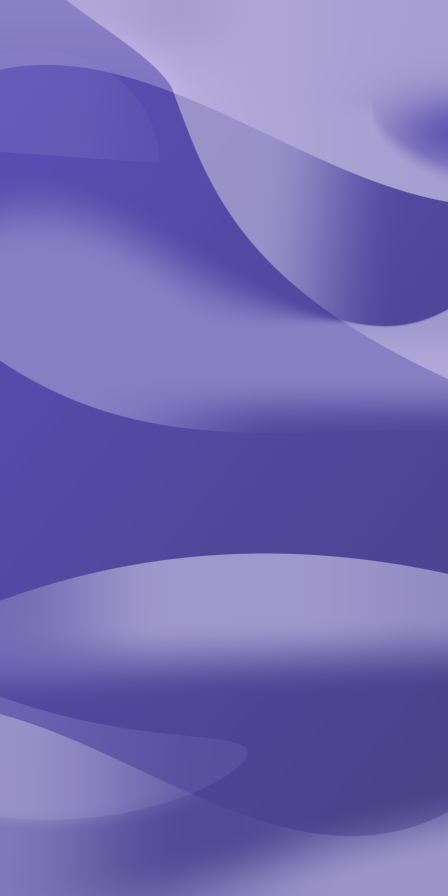
This background is drawn by a Shadertoy shader. Its source:

```glsl
#define DEEP_TOP vec3(0.365, 0.305, 0.720)
#define DEEP_LOW vec3(0.290, 0.255, 0.530)
#define MID_VIOLET vec3(0.545, 0.505, 0.775)
#define LILAC vec3(0.625, 0.595, 0.800)
#define PALE_LILAC vec3(0.690, 0.655, 0.845)
#define FOLD_Y 0.195

// Cubic through four heights spaced evenly over t = 0..1
float curve(float t, vec4 h) {
    vec3 d = h.yzw - h.xyz;
    vec2 s = d.yz - d.xy;
    float u = 3.0 * t;
    return h.x + u * (d.x + (u - 1.0) * (0.5 * s.x + (u - 2.0) * (s.y - s.x) / 6.0));
}

// Antialiased coverage, positive inside
float fill(float d) {
    return clamp(d / max(fwidth(d), 1e-5) + 0.5, 0.0, 1.0);
}

float glow(vec2 p, vec2 center, vec2 radius) {
    vec2 q = (p - center) / radius;
    return exp(-dot(q, q));
}

// Upper veils: a crest across the top and a steep fold on the right
vec3 upperVeils(vec3 col, vec2 p) {
    float crest = fill(curve(p.x, vec4(0.156, 0.1875, 0.333, 0.4505)) - p.y);
    float foldX = p.y < FOLD_Y
        ? curve(p.y / FOLD_Y, vec4(0.148, 0.237, 0.323, 0.383))
        : curve((p.y - FOLD_Y) / 0.651, vec4(0.383, 0.474, 0.648, 1.0));
    float fold = fill(p.x - foldX);

    // Middle band, soft above and fading at the lower right
    float bandTop = curve(p.x, vec4(0.39, 0.464, 0.672, 0.6875));
    float bandLow = curve(p.x, vec4(0.805, 0.943, 0.966, 0.961));
    float softness = mix(0.19, 0.006, smoothstep(0.4, 0.82, p.x));
    float band = smoothstep(0.0, softness, p.y - bandTop) * fill(bandLow - p.y);
    band *= 1.0 - 0.95 * smoothstep(0.84, 0.97, p.y) * smoothstep(0.15, 0.65, p.x);
    col = mix(col, MID_VIOLET, 0.95 * band);

    // Faint disc at the upper left
    vec2 q = (p - vec2(0.08, 0.365)) / vec2(0.276, 0.253);
    float disc = fill(1.0 - dot(q, q)) * fill(0.339 + 0.07 * p.x - p.y);
    col = mix(col, MID_VIOLET, 0.25 * disc * (1.0 - 0.6 * smoothstep(0.15, 0.36, p.x)));

    // Right fold, dimming toward the right margin
    float lit = 0.92 * (1.0 - smoothstep(0.56, 0.91, p.x + 0.12 * (p.y - 0.5)));
    vec3 foldCol = mix(col, LILAC, lit);
    vec3 tipCol = mix(LILAC, PALE_LILAC, smoothstep(0.70, 0.82, p.y));
    foldCol = mix(foldCol, tipCol, smoothstep(0.0, 0.008, p.y - bandTop) * smoothstep(0.7, 0.83, p.x));
    vec3 below = mix(col, foldCol, fold);

    // Crest, with a shaded hollow at the right
    vec3 leftCol = mix(col, MID_VIOLET, 0.78 + 0.2 * smoothstep(0.2, 0.0, p.y));
    vec3 rightCol = mix(PALE_LILAC, LILAC, 0.55 * smoothstep(0.45, 1.0, p.x));
    rightCol += 0.05 * exp(-max(p.x - foldX, 0.0) / 0.06) * smoothstep(0.0, 0.15, p.y);
    rightCol -= 0.035 * glow(p, vec2(0.40, 0.02), vec2(0.12, 0.10));
    float hollowY = 0.24 + 0.16 * sqrt(max(p.x - 0.83, 0.0) / 0.17);
    float hollow = glow(p, vec2(1.03, 0.30), vec2(0.17, 0.09));
    hollow *= smoothstep(0.025, -0.035, p.y - hollowY);
    rightCol = mix(rightCol, DEEP_TOP * 0.92, 0.85 * hollow);
    return mix(below, mix(leftCol, rightCol, fold), crest);
}

// Lower veils: a broad hill, a rounded leaf and two overlapping sheets
vec3 lowerVeils(vec3 col, vec2 p) {
    float hill = fill(p.y - curve(p.x, vec4(1.341, 1.255, 1.237, 1.281)));
    hill *= 1.0 - smoothstep(1.40, 1.57, p.y + 0.03 * p.x);
    hill *= mix(0.45, 1.0, smoothstep(0.0, 0.38, p.x));
    hill *= 1.0 - 0.15 * smoothstep(0.65, 1.0, p.x);
    col = mix(col, LILAC, hill);
    col = mix(col, MID_VIOLET, 0.25 * glow(p, vec2(0.0, 1.48), vec2(0.3, 0.06)));

    // Leaf with a parabolic tip
    float axis = p.y - 1.720 + 0.46 * (p.x - 0.26) * (p.x - 0.26);
    float leafD = 0.0326 * (0.552 - p.x) - axis * axis;
    float leaf = fill(leafD);
    col = mix(col, MID_VIOLET, leaf * mix(0.45, 0.18, smoothstep(0.0, 0.5, p.x)));

    // Left sheet
    float sheet = fill(p.y - curve(p.x, vec4(1.594, 1.729, 1.854, 1.8125)));
    float inner = smoothstep(-0.008, 0.006, leafD);
    float sheetLit = mix(0.60, 0.06, smoothstep(0.0, 0.42, p.x));
    sheetLit += 0.28 * inner * (1.0 - 0.4 * smoothstep(0.2, 0.5, p.x));
    col = mix(col, LILAC, sheet * sheetLit);

    // Right sheet rising from the lower margin
    float rise = p.y - 1.745 - 0.24 * (1.0 - p.x);
    float right = smoothstep(0.0, 0.17, rise) * mix(0.35, 0.95, smoothstep(0.1, 0.85, p.x));
    col = mix(col, LILAC, right * mix(0.65, 1.0, sheet));
    return mix(col, LILAC, 0.2 * sheet * smoothstep(0.5, 0.8, p.x));
}

void mainImage(out vec4 fragColor, in vec2 fragCoord) {
    // x runs 0..1 rightward, y runs 0..2 downward
    vec2 uv = fragCoord / iResolution.xy;
    vec2 p = vec2(uv.x, 2.0 - 2.0 * uv.y);
    vec3 col = mix(DEEP_TOP, DEEP_LOW, clamp(0.4 * p.x + 0.32 * p.y, 0.0, 1.0));
    col = upperVeils(col, p);
    col = lowerVeils(col, p);
    fragColor = vec4(col, 1.0);
}
```
